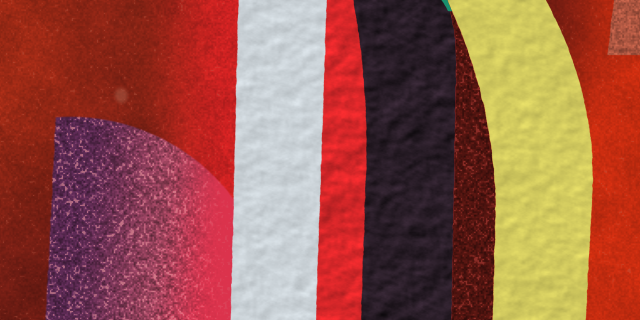
Write a WebGL 1 fragment shader that draws this background.

```glsl
precision highp float;
uniform vec2 u_resolution;

const vec3 RUST = vec3(0.61, 0.16, 0.08);
const vec3 UMBER = vec3(0.36, 0.09, 0.07);
const vec3 CRIMSON = vec3(0.80, 0.13, 0.13);
const vec3 SCARLET = vec3(0.84, 0.15, 0.16);
const vec3 ORANGE = vec3(0.77, 0.17, 0.06);
const vec3 PLUM = vec3(0.35, 0.16, 0.32);
const vec3 ROSE = vec3(0.62, 0.27, 0.37);
const vec3 PINK = vec3(0.86, 0.20, 0.30);
const vec3 CHALK = vec3(0.79, 0.82, 0.84);
const vec3 CHARCOAL = vec3(0.155, 0.11, 0.15);
const vec3 LIME = vec3(0.82, 0.79, 0.37);
const vec3 CLAY = vec3(0.66, 0.35, 0.27);
const vec3 TEAL = vec3(0.10, 0.56, 0.43);

float hash(vec2 p) {
  vec3 q = fract(vec3(p.xyx) * 0.1031);
  q += dot(q, q.yzx + 33.33);
  return fract((q.x + q.y) * q.z);
}

float noise(vec2 p) {
  vec2 i = floor(p);
  vec2 f = fract(p);
  f = f * f * (3.0 - 2.0 * f);
  float low = mix(hash(i), hash(i + vec2(1.0, 0.0)), f.x);
  float high = mix(hash(i + vec2(0.0, 1.0)), hash(i + 1.0), f.x);
  return mix(low, high, f.y);
}

float fbm(vec2 p) {
  float sum = 0.0;
  float gain = 0.5;
  for (int i = 0; i < 4; i++) {
    sum += gain * noise(p);
    p = p * 2.03 + 17.1;
    gain *= 0.5;
  }
  return sum / 0.9375;
}

// Slanted line that bends to the left above bendY
float bentEdge(float y, float base, float slope, float bendY, float bend) {
  float rise = max(y - bendY, 0.0);
  return base + slope * y - bend * rise * rise;
}

// Coverage where d is positive
float cover(float d, float soft) {
  return smoothstep(-soft, soft, d);
}

float band(float x, float left, float right, float soft) {
  return cover(x - left, soft) * cover(right - x, soft);
}

// Slope of the plaster surface, lit from the upper left
float relief(vec2 p) {
  vec2 q = p * vec2(22.0, 30.0);
  return fbm(q) - fbm(q + vec2(-0.25, 0.4));
}

// Sprayed flecks: brighter where the grain exceeds a threshold
vec3 fleck(vec3 base, vec3 paint, float grain, float threshold, float amount) {
  return mix(base, paint, amount * smoothstep(threshold, threshold + 0.22, grain));
}

vec3 leftWall(vec2 p, float cloud, float grain) {
  vec3 c = mix(RUST, UMBER, 0.75 * smoothstep(0.75, 0.1, p.y));
  c = mix(c, UMBER, 0.45 * exp(-18.0 * pow(p.x - 0.40, 2.0)));
  c = mix(c, CRIMSON, smoothstep(0.42, 0.72, p.x));
  c *= 0.72 + 0.3 * cloud + 0.28 * grain;
  float blot = length((p - vec2(0.378, 0.70)) * vec2(1.0, 0.9));
  return mix(c, CLAY, 0.55 * smoothstep(0.032, 0.012, blot + 0.018 * (cloud - 0.5)));
}

vec3 rightWall(vec2 p, float cloud, float grain) {
  float shade = smoothstep(0.5, 1.0, p.y) * smoothstep(1.98, 1.72, p.x);
  vec3 c = mix(ORANGE, UMBER, 0.75 * shade);
  return c * (0.78 + 0.22 * cloud + 0.22 * grain);
}

vec3 quarterDisc(vec2 p, float grain) {
  float t = p.x + 0.12 * (0.3 - p.y);
  vec3 c = mix(PLUM, ROSE, smoothstep(0.22, 0.54, t));
  c = mix(c, PINK, smoothstep(0.48, 0.70, t));
  float dusty = 1.0 - smoothstep(0.50, 0.72, p.x);
  c *= 1.0 + dusty * 0.9 * (grain - 0.5);
  return fleck(c, vec3(0.82, 0.53, 0.55), grain, 0.62, 0.15 + 0.5 * dusty);
}

void main() {
  vec2 p = gl_FragCoord.xy / u_resolution.y;
  p.x *= 2.0 * u_resolution.y / u_resolution.x;
  float soft = 0.8 / u_resolution.y;

  // Surface texture
  float cloud = fbm(p * 9.0);
  float grain = 0.6 * noise(p * 190.0) + 0.4 * noise(p * 95.0 + 40.0);
  float bump = relief(p);
  float x = p.x + 0.005 * (fbm(p * 55.0) - 0.5);

  // Sprayed walls
  vec3 color = mix(leftWall(p, cloud, grain), rightWall(p, cloud, grain), step(1.5, p.x));
  color = fleck(color, CLAY, grain, 0.74, 0.4);
  float patchMask = cover(x - mix(1.898, 1.919, (p.y - 0.828) / 0.172), soft);
  patchMask *= cover(p.y - 0.828, soft);
  color = mix(color, CLAY * (0.7 + 0.6 * grain), 0.9 * patchMask);

  // Quarter disc
  float disc = cover(0.635 - length(vec2(x, p.y) - vec2(0.22, 0.0)), soft * 1.5);
  disc *= cover(x - 0.143 - 0.049 * p.y, soft * 1.5);
  color = mix(color, quarterDisc(p, grain), disc);

  // Edges of the upright stripes
  float chalkLeft = 0.721 + 0.024 * p.y;
  float chalkRight = 0.987 + 0.034 * p.y;
  float darkLeft = bentEdge(p.y, 1.128, 0.035, 0.45, 0.195);
  float darkRight = bentEdge(p.y, 1.411, 0.018, 0.80, 0.78);
  float limeLeft = bentEdge(p.y, 1.539, 0.03, 0.30, 0.349);
  float limeRight = bentEdge(p.y, 1.831, 0.05, 0.40, 0.486);

  // Stripes, from left to right
  vec3 scarlet = SCARLET * (0.93 + 0.14 * cloud + 0.5 * bump);
  color = mix(color, scarlet, band(x, chalkRight, darkLeft, soft));
  vec3 chalk = CHALK * (0.985 + 0.03 * cloud + 0.22 * bump);
  color = mix(color, chalk, band(x, chalkLeft, chalkRight, soft));
  vec3 speckled = fleck(UMBER * (0.45 + 0.9 * grain), vec3(0.62, 0.22, 0.20), grain, 0.62, 0.6);
  color = mix(color, speckled, band(x, darkRight, limeLeft, soft));
  vec3 charcoal = CHARCOAL * (0.85 + 0.3 * cloud + 1.3 * bump);
  color = mix(color, charcoal, band(x, darkLeft, darkRight, soft));
  float wedge = band(x, 1.380 + 0.6 * (1.0 - p.y), limeLeft, soft);
  color = mix(color, TEAL, wedge * cover(p.y - 0.965, soft));
  vec3 lime = LIME * (0.97 + 0.06 * cloud + 0.25 * bump);
  color = mix(color, lime, band(x, limeLeft, limeRight, soft));

  gl_FragColor = vec4(clamp(color, 0.0, 1.0), 1.0);
}
```
